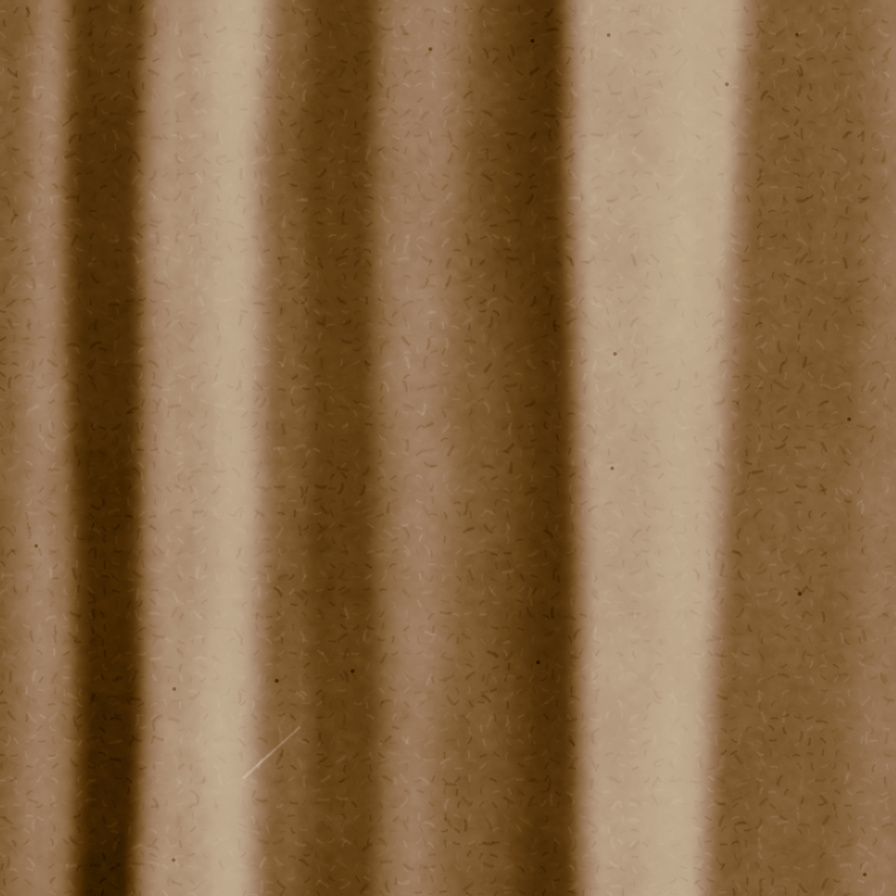
Write a Shadertoy shader that draws this texture.

```glsl
// Heavy brown cloth hanging in soft vertical folds, with a fibrous worn surface.
// Soft-edged bands of tone are layered into a fold profile that drifts down the cloth;
// noise, short curled fibres, specks and one scratch are added, then a tone ramp colours it.

const int BANDS = 11;
const float BASE_TONE = 0.57;
const float WOBBLE = 0.006;         // sideways wander of fold edges
const float MOTTLE = 0.09;          // broad stain contrast
const float GRAIN = 0.05;           // fine nap contrast
const float FIBRE_STRENGTH = 0.10;
const float SPECK_CELLS = 14.0;
const vec2 SCRATCH_START = vec2(0.272, 0.132);
const vec2 SCRATCH_END = vec2(0.334, 0.188);
const float SCRATCH_WIDTH = 0.0016;

// Each band at mid height: left edge, right edge, edge softness, tone
const vec4 FOLD[BANDS] = vec4[BANDS](
    vec4(0.028, 0.072, 0.026, 0.82),
    vec4(0.084, 0.160, 0.018, 0.21),
    vec4(0.165, 0.288, 0.028, 0.90),
    vec4(0.232, 0.284, 0.030, 1.04),
    vec4(0.342, 0.424, 0.022, 0.38),
    vec4(0.432, 0.500, 0.030, 0.79),
    vec4(0.552, 0.646, 0.034, 0.41),
    vec4(0.585, 0.640, 0.024, 0.27),
    vec4(0.645, 0.812, 0.024, 0.96),
    vec4(0.735, 0.785, 0.035, 1.05),
    vec4(0.962, 1.200, 0.030, 0.73));

// Change from top to bottom: left edge, right edge, tone
const vec3 DRIFT[BANDS] = vec3[BANDS](
    vec3(-0.020, 0.012, -0.09),
    vec3(0.010, -0.006, -0.22),
    vec3(-0.008, -0.014, 0.02),
    vec3(-0.010, -0.012, 0.00),
    vec3(0.002, 0.004, 0.04),
    vec3(0.000, -0.034, -0.01),
    vec3(0.020, 0.008, 0.04),
    vec3(0.000, 0.010, 0.02),
    vec3(0.020, -0.046, 0.00),
    vec3(-0.012, -0.036, 0.00),
    vec3(-0.025, 0.000, -0.02));

// Dark to light
const vec3 RAMP[7] = vec3[7](
    vec3(0.15, 0.08, 0.00), vec3(0.28, 0.16, 0.01), vec3(0.39, 0.25, 0.08),
    vec3(0.52, 0.38, 0.22), vec3(0.62, 0.49, 0.38), vec3(0.73, 0.64, 0.53),
    vec3(0.80, 0.73, 0.60));

float hash(vec2 p) {
    return fract(sin(dot(p, vec2(127.1, 311.7))) * 43758.5453);
}

float noise(vec2 p) {
    vec2 i = floor(p), f = fract(p);
    f = f * f * (3.0 - 2.0 * f);
    return mix(mix(hash(i), hash(i + vec2(1, 0)), f.x),
               mix(hash(i + vec2(0, 1)), hash(i + vec2(1, 1)), f.x), f.y);
}

float fbm(vec2 p) {
    float sum = 0.0, weight = 0.5;
    for (int i = 0; i < 4; i++) {
        sum += weight * noise(p);
        p = mat2(1.6, 1.2, -1.2, 1.6) * p + 7.3;
        weight *= 0.5;
    }
    return sum / 0.9375;
}

float foldTone(vec2 uv) {
    float drop = 0.5 - uv.y, tone = BASE_TONE;
    for (int i = 0; i < BANDS; i++) {
        float sway = WOBBLE * (2.0 * noise(vec2(float(i) * 5.3, uv.y * 5.0)) - 1.0);
        vec2 edge = FOLD[i].xy + DRIFT[i].xy * drop + sway;
        float soft = FOLD[i].z;
        float cover = smoothstep(edge.x - soft, edge.x + soft, uv.x)
                    * (1.0 - smoothstep(edge.y - soft, edge.y + soft, uv.x));
        tone = mix(tone, FOLD[i].w + DRIFT[i].z * drop, cover);
    }
    return tone;
}

// One short curled fibre per cell, light or dark
float fibres(vec2 uv, float cells, float pixel) {
    vec2 id = floor(uv * cells), q = fract(uv * cells) - 0.5;
    q -= 0.3 * (vec2(hash(id), hash(id + 17.0)) - 0.5);
    float angle = 6.2832 * hash(id + 31.0);
    q = mat2(cos(angle), sin(angle), -sin(angle), cos(angle)) * q;
    q.y += 2.0 * (hash(id + 43.0) - 0.5) * q.x * q.x;
    float dist = length(vec2(max(abs(q.x) - 0.22, 0.0), q.y));
    float mask = 1.0 - smoothstep(0.0, 0.09 + pixel * cells, dist);
    return mask * (hash(id + 59.0) - 0.55) * 2.0;
}

float specks(vec2 uv, float pixel) {
    vec2 id = floor(uv * SPECK_CELLS);
    vec2 centre = 0.2 + 0.6 * vec2(hash(id + 71.0), hash(id + 83.0));
    float dist = length(fract(uv * SPECK_CELLS) - centre) / SPECK_CELLS;
    return step(0.93, hash(id + 97.0)) * (1.0 - smoothstep(0.001, 0.002 + pixel, dist));
}

float scratch(vec2 uv, float pixel) {
    vec2 line = SCRATCH_END - SCRATCH_START, p = uv - SCRATCH_START;
    float along = clamp(dot(p, line) / dot(line, line), 0.0, 1.0);
    float dist = length(p - line * along);
    return (1.0 - smoothstep(0.0, SCRATCH_WIDTH + pixel, dist)) * (0.5 + 0.5 * noise(uv * 90.0));
}

void mainImage(out vec4 fragColor, in vec2 fragCoord) {
    vec2 uv = fragCoord / iResolution.xy;
    float pixel = 1.0 / iResolution.y;

    // Folds, then surface wear
    float tone = foldTone(uv);
    float wear = mix(1.0, 0.55, smoothstep(0.7, 1.0, tone));
    tone += MOTTLE * (fbm(uv * vec2(16.0, 11.0)) - 0.5);
    tone += GRAIN * wear * 2.0 * (fbm(uv * 95.0) - 0.5);
    tone += FIBRE_STRENGTH * wear * (fibres(uv, 43.0, pixel) + fibres(uv + 0.37, 71.0, pixel));
    tone -= 0.3 * specks(uv, pixel);
    tone += 0.22 * scratch(uv, pixel);

    // Tone to colour
    float level = clamp(tone * 5.0, 0.0, 5.999);
    int shade = int(level);
    fragColor = vec4(mix(RAMP[shade], RAMP[shade + 1], fract(level)), 1.0);
}
```
